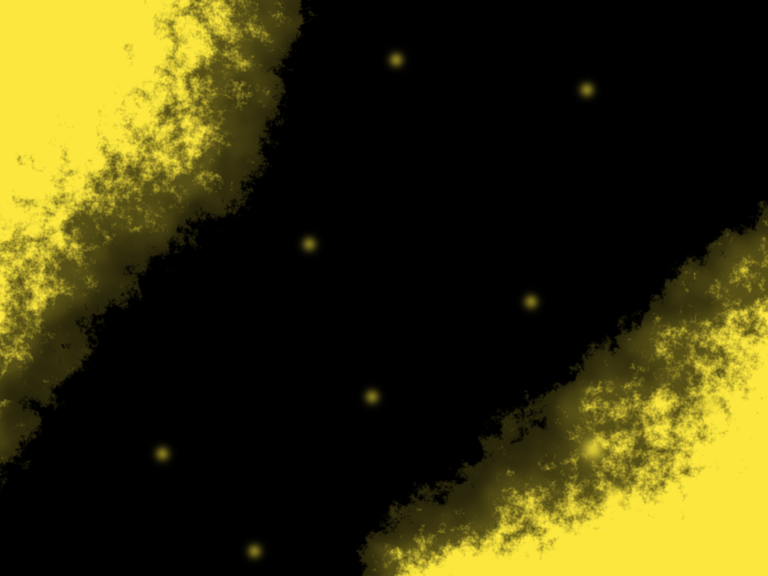
Reproduce this background procedurally as a Shadertoy shader.

```glsl
// Two sponged yellow clouds in opposite corners of a black field, with small soft glowing dots.

const vec3 YELLOW = vec3(0.985, 0.905, 0.240);
const int DOT_COUNT = 10;

// Dot centre (xy, in canvas heights) and peak strength (z)
const vec3 DOTS[DOT_COUNT] = vec3[DOT_COUNT](
    vec3(0.688, 0.896, 0.52), vec3(1.019, 0.844, 0.52),
    vec3(0.537, 0.576, 0.50), vec3(0.922, 0.476, 0.50),
    vec3(0.646, 0.311, 0.50), vec3(0.282, 0.212, 0.50),
    vec3(0.442, 0.043, 0.50), vec3(1.030, 0.220, 0.80),
    vec3(1.068, 0.135, 0.80), vec3(1.233, 0.295, 0.85));

vec2 randomGradient(vec2 cell) {
    vec3 h = fract(cell.xyx * vec3(0.1031, 0.1030, 0.0973));
    h += dot(h, h.yzx + 33.33);
    float angle = 6.2832 * fract((h.x + h.y) * h.z);
    return vec2(cos(angle), sin(angle));
}

float gradientNoise(vec2 p) {
    vec2 cell = floor(p);
    vec2 f = p - cell;
    vec2 w = f * f * f * (f * (f * 6.0 - 15.0) + 10.0);
    vec2 e = vec2(1.0, 0.0);
    float a = dot(randomGradient(cell), f);
    float b = dot(randomGradient(cell + e.xy), f - e.xy);
    float c = dot(randomGradient(cell + e.yx), f - e.yx);
    float d = dot(randomGradient(cell + e.xx), f - e.xx);
    return mix(mix(a, b, w.x), mix(c, d, w.x), w.y);
}

float fbm(vec2 p, int octaves, float gain) {
    mat2 turn = mat2(1.6, 1.2, -1.2, 1.6);
    float sum = 0.0;
    float amplitude = 1.0;
    for (int i = 0; i < octaves; i++) {
        sum += amplitude * gradientNoise(p);
        amplitude *= gain;
        p = turn * p + 17.3;
    }
    return sum;
}

float bump(vec2 p, vec2 centre, vec2 size) {
    vec2 q = (p - centre) / size;
    return exp(-dot(q, q));
}

// Depth inside the upper left cloud: a slanted edge with a bulge
float upperDepth(vec2 p) {
    vec2 q = p - vec2(0.0, 0.16);
    float along = dot(q, vec2(0.547, 0.838));
    float across = dot(q, vec2(-0.838, 0.547));
    float bulge = (along - 0.68) / 0.18;
    return across + 0.085 * exp(-bulge * bulge);
}

// Depth inside the lower right cloud: a slanted edge, cut off at its left end
float lowerDepth(vec2 p) {
    float across = dot(p - vec2(0.63, 0.06), vec2(0.641, -0.767));
    across -= 0.06 * bump(p, vec2(1.06, 0.17), vec2(0.10, 0.06));
    across += 0.05 * bump(p, vec2(1.333, 0.42), vec2(0.09, 0.12));
    across += 0.13 * (1.0 - smoothstep(0.0, 0.09, p.y));
    return min(across, (p.x - 0.625) * 2.5);
}

// Paint coverage: a thin ragged wash below a grainy bright layer
float cloudPaint(float depth, float broad, float grain) {
    float edge = smoothstep(-0.004, 0.020, depth + 0.035 * broad + 0.030 * grain);
    float wash = 0.16 + 0.18 * smoothstep(0.0, 0.11, depth + 0.08 * broad);
    float sponge = smoothstep(0.07, 0.26, depth + 0.07 * broad + 0.11 * grain);
    return edge * mix(wash, 1.0, sponge);
}

float dotGlow(vec2 p, vec3 spot) {
    float radius = mix(0.012, 0.018, smoothstep(0.55, 0.75, spot.z));
    return spot.z * bump(p, spot.xy, vec2(radius));
}

void mainImage(out vec4 fragColor, in vec2 fragCoord) {
    vec2 p = fragCoord / iResolution.y;

    // Broad patches and fine speckle shared by both clouds
    float broad = fbm(p * 8.0, 3, 0.5);
    float grain = fbm(p * 26.0 + 5.7, 4, 0.75);

    float level = max(cloudPaint(upperDepth(p), broad, grain),
                      cloudPaint(lowerDepth(p), broad, grain));

    // Screen the dots over the paint
    for (int i = 0; i < DOT_COUNT; i++) {
        level = 1.0 - (1.0 - level) * (1.0 - dotGlow(p, DOTS[i]));
    }
    fragColor = vec4(YELLOW * level, 1.0);
}
```
